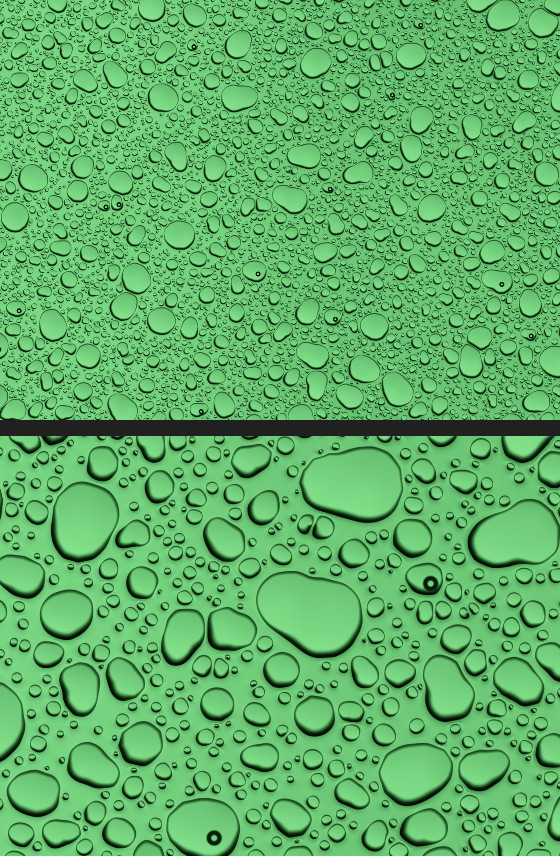
Top: the whole. Bottom: its middle third, enlarged.
This texture is drawn by a WebGL 2 fragment shader. Its source:

```glsl
#version 300 es
precision highp float;
// Water drops of four sizes scattered on a green pane.
// Jittered grids are filled from large to small; each smaller drop shrinks to
// fit between the larger ones. Rims and refracted light are shaded by side.

uniform vec2 u_resolution;
out vec4 outColor;

const int LEVELS = 4;
const float LARGEST_CELL = 0.1;      // grid cell of the largest drops
const float CELL_RATIO = 0.52;       // cell size from one level to the next
const vec2 RADIUS_RANGE = vec2(0.2, 0.4);   // in cells
const float JITTER = 0.62;
const float STRETCH = 0.24;          // elongation of the larger drops
const float PEAR = 0.09;             // lopsidedness of the larger drops
const float CONTACT_GAP = 0.0009;
const float CORNER = 0.004;
const vec2 DARK_SIDE = vec2(-0.33, -0.944);
const vec2 RIM_WIDTH = vec2(0.0017, 0.0060);
const float BUBBLE_SHARE = 0.035;
const float TAU = 6.2831853;
const vec3 TONES[6] = vec3[6](
    vec3(0.01, 0.05, 0.01), vec3(0.08, 0.22, 0.09), vec3(0.18, 0.41, 0.19),
    vec3(0.29, 0.61, 0.32), vec3(0.42, 0.78, 0.46), vec3(0.52, 0.89, 0.55));

float hash(vec2 p) {
    return fract(sin(dot(p, vec2(127.1, 311.7))) * 43758.547);
}

float noise(vec2 p) {
    vec2 i = floor(p), f = fract(p);
    f = f * f * (3.0 - 2.0 * f);
    return mix(mix(hash(i), hash(i + vec2(1, 0)), f.x),
               mix(hash(i + vec2(0, 1)), hash(i + vec2(1, 1)), f.x), f.y);
}

mat2 rotation(float a) {
    return mat2(cos(a), sin(a), -sin(a), cos(a));
}

vec3 toneColor(float tone) {
    tone = clamp(tone, 0.0, 4.999);
    int i = int(tone);
    return mix(TONES[i], TONES[i + 1], fract(tone));
}

// Signed distance to a drop: xy centre, z radius, w axis angle.
float dropDistance(vec2 p, vec4 drop) {
    vec2 v = p - drop.xy;
    float len = length(v);
    if (len > 1.5 * drop.z + 0.06) return len - drop.z;
    float c = dot(v, vec2(cos(drop.w), sin(drop.w))) / max(len, 1e-5);
    float amount = fract(drop.w * 7.3) * smoothstep(0.003, 0.016, drop.z);
    float lobes = STRETCH * (2.0 * c * c - 1.0) + PEAR * c * (4.0 * c * c - 3.0);
    return len - drop.z * (1.0 + amount * lobes);
}

float smoothMin(float a, float b, float k) {
    float h = max(k - abs(a - b), 0.0) / k;
    return min(a, b) - h * h * k * 0.25;
}

void main() {
    vec2 p = gl_FragCoord.xy / u_resolution.y;
    float px = 1.0 / u_resolution.y;

    // Gather nearby drops, large to small, and the two nearest outlines
    vec4 drops[36];
    int count = 0;
    float cell = LARGEST_CELL, first = 1.0, second = 1.0;
    vec4 nearest = vec4(0.0, 0.0, 1.0, 0.0);
    for (int level = 0; level < LEVELS; level++) {
        int larger = count;
        float presence = level == 0 ? 0.6 : 0.96;
        mat2 turn = rotation(0.4 + 0.7 * float(level));
        vec2 home = floor(turn * p / cell);
        for (int k = 0; k < 9; k++) {
            vec2 id = home + vec2(k % 3 - 1, k / 3 - 1);
            vec2 seed = id + 57.0 * float(level);
            if (hash(seed + 3.7) > presence) continue;
            vec2 offset = vec2(hash(seed), hash(seed + 11.3)) - 0.5;
            vec2 center = (id + 0.5 + JITTER * offset) * cell * turn;
            float wanted = cell * mix(RADIUS_RANGE.x, RADIUS_RANGE.y, hash(seed + 23.1));
            float radius = wanted;
            for (int j = 0; j < larger; j++)
                radius = min(radius, 0.86 * dropDistance(center, drops[j]));
            if (radius < 0.13 * cell) continue;
            vec4 drop = vec4(center, radius, TAU * hash(seed + 31.9));
            drops[count++] = drop;
            float d = dropDistance(p, drop);
            if (d < first) { second = first; first = d; nearest = drop; }
            else second = min(second, d);
        }
        cell *= CELL_RATIO;
    }
    float depth = smoothMin(-first, 0.5 * (second - first) - CONTACT_GAP,
                            min(CORNER, 0.3 * nearest.z));

    // Which way this part of the drop faces
    vec2 q = (p - nearest.xy) / nearest.z;
    float tilt = 0.5 * sin(nearest.w * 5.0);
    float facing = dot(normalize(q + 1e-5), rotation(tilt) * DARK_SIDE);
    float side = smoothstep(-0.3, 0.95, facing) + 0.3 * smoothstep(0.3, 1.0, -facing);

    // Pane: lighter at the left, with a soft shadow beside each drop
    float pane = mix(4.65, 4.0, smoothstep(0.0, 0.75, p.x * u_resolution.y / u_resolution.x));
    pane += 0.3 * (noise(p * 4.0) - 0.5);
    pane += (0.35 - 1.5 * side) * exp(-max(first, 0.0) / 0.0022);

    // Drop: refracted gradient, dark rim, now and then a trapped bubble
    float inside = 4.4 - 0.65 * q.y - 0.2 * q.x + 0.3 * (noise(p * 45.0) - 0.5);
    float width = mix(RIM_WIDTH.x, RIM_WIDTH.y, side) * clamp(nearest.z / 0.013, 0.5, 1.25);
    float rim = smoothstep(0.15 * width, width, depth);
    inside = mix(mix(1.9, 0.0, min(side, 1.0)), inside, rim);
    if (nearest.z > 0.011 && fract(nearest.w * 13.7) < BUBBLE_SHARE) {
        float ring = abs(length(q - vec2(0.3, -0.25)) * nearest.z - 0.0042);
        inside = mix(0.3, inside, smoothstep(0.0008, 0.0028, ring));
    }

    float cover = smoothstep(-0.6 * px, 0.6 * px, depth);
    outColor = vec4(mix(toneColor(pane), toneColor(inside), cover), 1.0);
}
```
